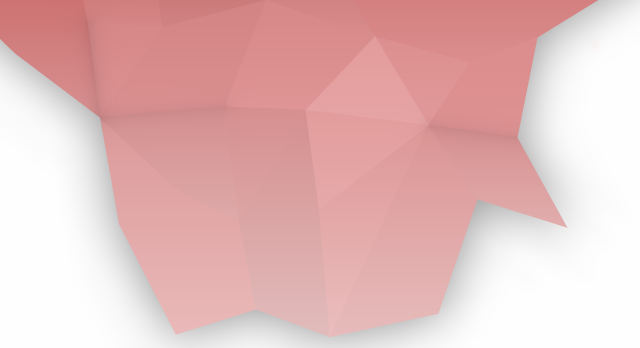
Give the GLSL for this background, as a WebGL 2 fragment shader.

```glsl
#version 300 es
precision highp float;
// A folded, low-poly rose sheet hanging over white with a soft grey shadow.
// Convex facets with vertical gradients are painted in order, then clipped by
// a polygon distance; the shadow averages that distance over a spiral.
uniform vec2 u_resolution;
out vec4 fragColor;

const vec2 SPAN = vec2(7.68, 4.17);
const int CORNERS = 15;
const vec2 outline[CORNERS] = vec2[CORNERS](
  vec2(-1.0, -1.0), vec2(8.8, -1.0), vec2(7.18, 0.0), vec2(6.45, 0.45),
  vec2(6.21, 1.65), vec2(6.81, 2.73), vec2(5.73, 2.39), vec2(5.26, 3.76),
  vec2(3.96, 4.04), vec2(3.07, 3.71), vec2(2.11, 4.01), vec2(1.43, 2.69),
  vec2(1.20, 1.41), vec2(0.18, 0.64), vec2(-1.0, -0.5));

vec2 p;       // position, y measured down from the top edge
float pixel;  // one pixel in the same units
vec3 sheet;   // colour painted so far

float segmentDistance(vec2 q, vec2 a, vec2 b) {
  vec2 e = b - a, w = q - a;
  return length(w - e * clamp(dot(w, e) / dot(e, e), 0.0, 1.0));
}

// Signed distance to the sheet outline, negative inside.
float sheetDistance(vec2 q) {
  float d = 1e3, side = 1.0;
  for (int i = 0; i < CORNERS; i++) {
    vec2 a = outline[i], b = outline[(i + 1) % CORNERS];
    d = min(d, segmentDistance(q, a, b));
    if ((a.y > q.y) != (b.y > q.y) &&
        q.x < a.x + (q.y - a.y) * (b.x - a.x) / (b.y - a.y)) side = -side;
  }
  return side * d;
}

// Half-plane limit of one clockwise edge; empty edges impose none.
float edgeSide(vec2 a, vec2 b) {
  vec2 e = b - a, w = p - a;
  float len = length(e);
  return len > 0.0 ? (e.x * w.y - e.y * w.x) / len : 1e3;
}

// Convex facet; tones hold red and the shared green-blue level.
void facet(vec2 a, vec2 b, vec2 c, vec2 d, vec2 upper, vec2 lower) {
  float inside = min(min(edgeSide(a, b), edgeSide(b, c)),
                     min(edgeSide(c, d), edgeSide(d, a)));
  float top = min(min(a.y, b.y), min(c.y, d.y));
  float bottom = max(max(a.y, b.y), max(c.y, d.y));
  vec2 tone = mix(upper, lower, clamp((p.y - top) / (bottom - top), 0.0, 1.0));
  sheet = mix(sheet, tone.xyy, clamp(inside / pixel + 0.8, 0.0, 1.0));
}

void crease(vec2 a, vec2 b, float depth) {
  sheet *= 1.0 - depth * exp(-segmentDistance(p, a, b) / 0.09);
}

void paintSheet() {
  sheet = mix(vec3(0.83, 0.51, 0.51), vec3(0.91, 0.73, 0.73), p.y / SPAN.y);
  // Shared fold points
  vec2 knot = vec2(1.2, 1.41), ridge = vec2(2.7, 1.28), mid = vec2(3.67, 1.32);
  vec2 peak = vec2(4.5, 0.44), hub = vec2(5.14, 1.5), shoulder = vec2(5.64, 0.75);
  vec2 heart = vec2(3.83, 2.5), hip = vec2(2.87, 2.65), notch = vec2(1.95, 0.33);
  vec2 brow = vec2(3.2, 0.0), collar = vec2(1.06, 0.28), foot = vec2(3.96, 4.04);
  vec2 crown = vec2(4.25, 0.0), elbow = vec2(6.21, 1.65), crotch = vec2(5.73, 2.39);
  // Upper band
  facet(vec2(-1.0, -0.1), vec2(1.0, -0.1), knot, vec2(-1.0, 1.41), vec2(0.80, 0.44), vec2(0.85, 0.57));
  facet(vec2(1.0, 0.0), vec2(1.9, 0.0), notch, collar, vec2(0.82, 0.49), vec2(0.84, 0.53));
  facet(vec2(1.9, 0.0), brow, notch, notch, vec2(0.80, 0.48), vec2(0.82, 0.51));
  facet(collar, notch, knot, knot, vec2(0.84, 0.53), vec2(0.87, 0.58));
  facet(notch, brow, ridge, knot, vec2(0.825, 0.515), vec2(0.86, 0.57));
  facet(brow, peak, mid, ridge, vec2(0.84, 0.53), vec2(0.875, 0.585));
  facet(brow, crown, peak, peak, vec2(0.82, 0.51), vec2(0.85, 0.55));
  facet(crown, vec2(7.67, 0.0), shoulder, peak, vec2(0.83, 0.50), vec2(0.86, 0.555));
  facet(peak, shoulder, hub, hub, vec2(0.86, 0.56), vec2(0.89, 0.605));
  facet(shoulder, vec2(6.45, 0.45), elbow, hub, vec2(0.86, 0.55), vec2(0.87, 0.575));
  // Lower band
  facet(knot, hip, vec2(3.07, 3.71), vec2(1.0, 4.36), vec2(0.86, 0.60), vec2(0.925, 0.74));
  facet(knot, ridge, hip, vec2(2.1, 2.25), vec2(0.835, 0.56), vec2(0.87, 0.665));
  facet(ridge, mid, hip, hip, vec2(0.84, 0.56), vec2(0.865, 0.65));
  facet(mid, vec2(4.04, 4.07), vec2(3.07, 3.71), hip, vec2(0.835, 0.56), vec2(0.885, 0.74));
  facet(hub, foot, heart, heart, vec2(0.87, 0.59), vec2(0.92, 0.745));
  facet(hub, crotch, vec2(5.26, 3.76), foot, vec2(0.86, 0.58), vec2(0.905, 0.735));
  facet(hub, elbow, vec2(6.81, 2.73), crotch, vec2(0.84, 0.56), vec2(0.885, 0.68));
  // Bright centre
  facet(peak, hub, mid, mid, vec2(0.89, 0.61), vec2(0.905, 0.645));
  facet(mid, hub, heart, heart, vec2(0.89, 0.61), vec2(0.90, 0.665));
  // Soft folds
  crease(collar, knot, 0.08);
  crease(knot, ridge, 0.05);
  crease(hub, elbow, 0.06);
}

// Blurred coverage of the sheet, from Gaussian-distributed samples.
float shadowAt(vec2 q) {
  float sum = 0.0;
  for (int i = 0; i < 32; i++) {
    float t = (float(i) + 0.5) / 32.0, angle = 2.39996 * float(i);
    vec2 offset = 0.27 * sqrt(-2.0 * log(1.0 - t)) * vec2(cos(angle), sin(angle));
    sum += smoothstep(0.2, -0.2, sheetDistance(q + offset));
  }
  return sum / 32.0;
}

void main() {
  p = gl_FragCoord.xy / u_resolution * SPAN;
  p.y = SPAN.y - p.y;
  pixel = SPAN.y / u_resolution.y;
  float d = sheetDistance(p);
  vec3 color = vec3(0.995);
  if (d > -pixel) color -= 0.43 * shadowAt(p);
  // Faint blush on the white
  color -= vec3(0.0, 0.02, 0.02) * exp(-dot(p - vec2(7.15, 0.55), p - vec2(7.15, 0.55)) / 0.004);
  paintSheet();
  color = mix(color, sheet, clamp(0.5 - d / pixel, 0.0, 1.0));
  fragColor = vec4(color, 1.0);
}
```
